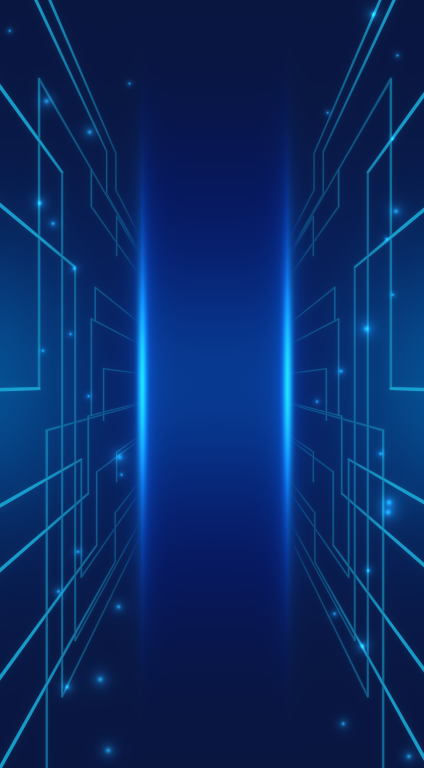
This background is drawn by a Shadertoy shader. Its source:

```glsl
// A dark blue corridor: two mirrored circuit walls flank a smooth glowing panel.
// Each trace is a ray towards the vanishing point, an upright, then another ray;
// gradients, edge light and hashed sparks complete the scene.

const float PANEL = 0.095; // half width of the panel, in canvas heights

float hash(float n) { return fract(sin(n * 127.1) * 43758.5453); }

float segmentDistance(vec2 p, vec2 a, vec2 b) {
    vec2 d = b - a;
    return length(p - a - d * clamp(dot(p - a, d) / max(dot(d, d), 1e-6), 0.0, 1.0));
}

float stroke(float dist, float halfWidth, float pixel) {
    float core = 1.0 - smoothstep(halfWidth - 0.5 * pixel, halfWidth + pixel, dist);
    return core + 0.16 * exp(-dist / 0.004);
}

// trace = (upright position, outer slope, inner slope, outer end)
float circuitTrace(vec2 p, vec4 trace, float pixel) {
    vec2 outer = vec2(trace.w, trace.y * trace.w);
    vec2 bendA = trace.x * vec2(1.0, trace.y);
    vec2 bendB = trace.x * vec2(1.0, trace.z);
    vec2 inner = PANEL * vec2(1.0, trace.z);
    float depth = smoothstep(PANEL, 0.28, p.x);
    float width = mix(0.0005, 0.0019, depth);
    float outerRay = stroke(segmentDistance(p, outer, bendA), width, pixel);
    float upright = stroke(segmentDistance(p, bendA, bendB), width * 0.8, pixel);
    float innerRay = stroke(segmentDistance(p, bendB, inner), width * 0.8, pixel);
    float fade = mix(0.28, 1.0, depth);
    return max(outerRay * fade, max(upright * 0.5, innerRay * 0.42) * mix(0.75, 1.2, depth));
}

vec3 background(vec2 p) {
    vec3 night = vec3(0.035, 0.085, 0.25);
    float inside = 1.0 - smoothstep(PANEL - 0.002, PANEL + 0.003, p.x);
    vec3 panel = mix(night, vec3(0.025, 0.085, 0.38), exp(-pow(abs(p.y) / 0.34, 4.0)));
    panel = mix(panel, vec3(0.03, 0.225, 0.57), exp(-p.y * p.y / 0.025));
    float side = smoothstep(0.10, 0.30, p.x);
    vec3 wall = mix(night, vec3(0.03, 0.13, 0.39), exp(-p.y * p.y / 0.055));
    wall = mix(wall, vec3(0.02, 0.31, 0.57), side * exp(-p.y * p.y / 0.028));
    return mix(wall, panel, inside);
}

vec3 edgeLight(vec2 p, float pixel) {
    float d = abs(p.x - PANEL);
    float tall = exp(-pow(abs(p.y) / 0.27, 3.0));
    float hot = exp(-p.y * p.y / 0.016);
    vec3 haze = vec3(0.0, 0.22, 0.48) * tall * exp(-d / 0.011);
    vec3 core = vec3(0.08, 0.52, 0.42) * hot * exp(-pow(d / (0.0045 + pixel), 2.0));
    return haze * 0.85 + core;
}

// Sparks jittered inside the rows of each wall
vec3 sparks(vec2 p, float side) {
    vec3 light = vec3(0.0);
    for (int i = 0; i < 18; i++) {
        float seed = float(i) + side * 31.0 + 3.0;
        vec2 center = vec2(mix(0.11, 0.275, hash(seed)),
                           (float(i) + hash(seed + 70.0)) / 18.0 - 0.5);
        float size = mix(0.0025, 0.007, pow(hash(seed + 140.0), 2.0));
        float d = length(p - center);
        light += vec3(0.04, 0.34, 0.46) * exp(-d / size)
               + vec3(0.05, 0.2, 0.2) * exp(-pow(d / (size * 0.5), 2.0));
    }
    return light;
}

void mainImage(out vec4 fragColor, in vec2 fragCoord) {
    float pixel = 1.0 / iResolution.y;
    vec2 p = (fragCoord - iResolution.xy * vec2(0.507, 0.501)) * pixel;
    float side = step(0.0, p.x);
    p.x = abs(p.x);

    // Broad traces that reach the canvas border
    vec4 broad[8] = vec4[8](
        vec4(0.229, -0.03, 1.73, 0.3), vec4(0.199, 1.38, -2.05, 0.3),
        vec4(0.182, 0.83, -1.84, 0.3), vec4(0.174, -0.57, -1.45, 0.3),
        vec4(0.165, -0.87, -0.26, 0.3), vec4(0.154, -1.37, -0.75, 0.3),
        vec4(0.130, -1.79, -1.30, 0.3), vec4(0.141, 2.14, 1.75, 0.3));
    // Fine traces nearer the panel
    vec4 fine[8] = vec4[8](
        vec4(0.161, 1.73, 1.43, 0.161), vec4(0.219, -2.30, -0.28, 0.219),
        vec4(0.161, -0.26, 0.52, 0.161), vec4(0.129, 2.32, 1.95, 0.3),
        vec4(0.156, 0.52, 0.80, 0.156), vec4(0.145, -0.33, 0.13, 0.145),
        vec4(0.128, 1.30, 1.70, 0.128), vec4(0.128, -1.00, -0.70, 0.128));
    float circuit = 0.0;
    for (int i = 0; i < 8; i++) {
        circuit = max(circuit, circuitTrace(p, broad[i], pixel));
        circuit = max(circuit, circuitTrace(p, fine[i], pixel));
    }
    circuit *= smoothstep(PANEL, PANEL + 0.025, p.x);

    vec3 color = background(p);
    color = mix(color, vec3(0.10, 0.66, 0.84), min(circuit, 1.0) * 0.9);
    color += edgeLight(p, pixel) + sparks(p, side);
    fragColor = vec4(color, 1.0);
}
```
